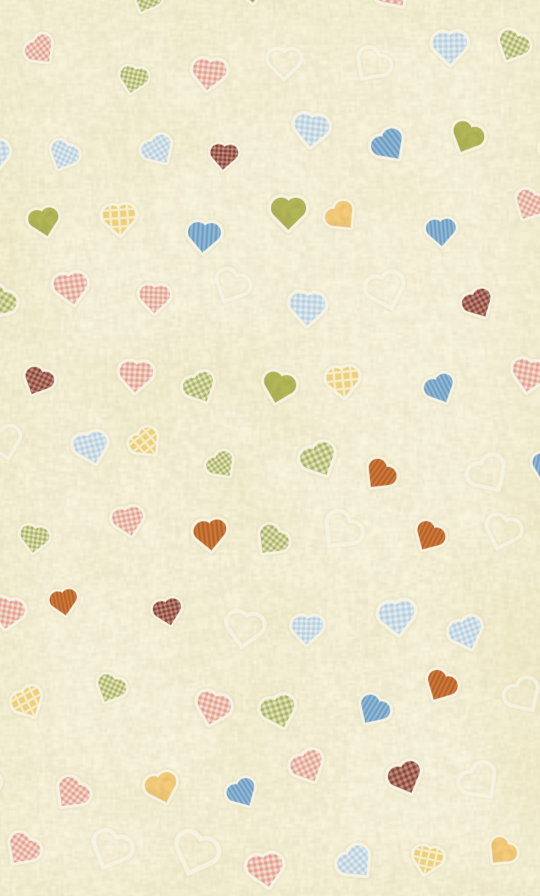
Reproduce this pattern procedurally as a WebGL 2 fragment shader.

```glsl
#version 300 es
precision highp float;
// Small patchwork hearts scattered over cream woven cloth.

uniform vec2 u_resolution;
out vec4 fragColor;

// Lengths are fractions of the canvas height.
const float CELL = 0.0885;        // spacing of the scatter grid
const float JITTER = 0.44;        // wander inside a cell
const float HEART_SIZE = 0.0292;
const float SIZE_SPREAD = 0.26;
const float MAX_TILT = 0.70;
const float HALO = 0.11;          // pale rim, in heart units
const float FINE_CHECKS = 5.2;    // repeats per heart unit
const float WIDE_CHECKS = 3.2;
const float STRIPES = 6.0;
const float WEAVE = 0.034;        // thread contrast
const vec3 CLOTH = vec3(0.953, 0.934, 0.836);
const vec3 STAIN = vec3(0.925, 0.898, 0.750);
const vec3 RIM = vec3(0.972, 0.962, 0.905);
const vec3 SHADE = vec3(0.88, 0.85, 0.70);

// Heart kinds: 0 embossed, 1-5 checked, 6-8 striped, 9-10 plain.
const vec3 INK[11] = vec3[11](
  RIM,
  vec3(0.93, 0.82, 0.48),   // yellow check
  vec3(0.66, 0.70, 0.36),   // green check
  vec3(0.89, 0.62, 0.56),   // pink check
  vec3(0.70, 0.81, 0.90),   // pale blue check
  vec3(0.55, 0.25, 0.20),   // maroon check
  vec3(0.50, 0.67, 0.80),   // blue stripe
  vec3(0.76, 0.43, 0.19),   // orange stripe
  vec3(0.47, 0.49, 0.20),   // dark green stripe
  vec3(0.69, 0.70, 0.33),   // olive
  vec3(0.94, 0.78, 0.46));  // gold
const int KIND[16] = int[16](0, 3, 1, 6, 2, 4, 0, 7, 3, 9, 1, 5, 0, 2, 10, 1);

float hash(vec2 p) {
  return fract(sin(dot(p, vec2(127.1, 311.7))) * 43758.5453);
}

float noise(vec2 p) {
  vec2 i = floor(p), f = fract(p);
  f = f * f * (3.0 - 2.0 * f);
  return mix(mix(hash(i), hash(i + vec2(1, 0)), f.x),
             mix(hash(i + vec2(0, 1)), hash(i + vec2(1, 1)), f.x), f.y);
}

// Signed distance to a heart with its tip at the origin.
float heartDistance(vec2 p) {
  p.x = abs(p.x);
  if (p.x + p.y > 1.0) return length(p - vec2(0.25, 0.75)) - sqrt(2.0) / 4.0;
  vec2 notch = p - vec2(0.0, 1.0);
  vec2 side = p - 0.5 * max(p.x + p.y, 0.0);
  return sqrt(min(dot(notch, notch), dot(side, side))) * sign(p.x - p.y);
}

float band(float x, float sharp) {
  return clamp(0.5 + sharp * sin(6.2832 * x), 0.0, 1.0);
}

vec3 cloth(vec2 p, float aspect) {
  float blotch = 0.6 * noise(p * 7.0) + 0.4 * noise(p * 19.0 + 5.0);
  vec2 edge = min(p, vec2(aspect, 1.0) - p);
  float aged = 0.40 * smoothstep(0.40, 0.90, blotch)
             + 0.30 * smoothstep(0.08, 0.0, min(edge.x, edge.y));
  float threads = noise(p * vec2(130.0, 330.0)) + noise(p * vec2(330.0, 130.0) + 31.0) - 1.0;
  return mix(CLOTH, STAIN, aged) + WEAVE * threads * vec3(0.9, 0.95, 1.2);
}

vec3 fabric(vec2 q, int kind) {
  vec3 ink = INK[kind];
  if (kind == 1) {
    vec2 lines = abs(fract(q * WIDE_CHECKS) - 0.5);
    float squares = smoothstep(0.46, 0.26, max(lines.x, lines.y));
    return mix(RIM, ink, 0.25 + 0.75 * squares);
  }
  if (kind <= 5) {
    float checks = 0.5 * (band(q.x * FINE_CHECKS, 0.7) + band(q.y * FINE_CHECKS, 0.7));
    float base = kind == 5 ? 0.55 : 0.25;
    return mix(RIM, ink, base + (1.0 - base) * checks);
  }
  if (kind <= 8) return ink * (0.91 + 0.18 * band(q.x * STRIPES + 0.2 * q.y, 0.5));
  return ink * (0.96 + 0.08 * noise(q * 6.0));
}

vec3 drawHeart(vec3 color, vec2 p, vec2 id) {
  float size = HEART_SIZE * (1.0 + SIZE_SPREAD * (hash(id + 3.7) - 0.5));
  float angle = MAX_TILT * (2.0 * hash(id + 9.1) - 1.0);
  int slot = int(mod(id.x * 5.0 + id.y * 7.0 + floor(3.0 * hash(id + 6.3)), 16.0));
  int kind = KIND[slot];
  if (kind == 7 && hash(id + 1.9) > 0.6) kind = 8;
  if (kind == 1 && hash(id + 4.3) > 0.7) kind = 4;
  if (kind == 0) size *= 1.3;
  float c = cos(angle), s = sin(angle);
  vec2 q = mat2(c, -s, s, c) * p / size + vec2(0.0, 0.55);
  q.x += 0.10 * (hash(id + 2.9) - 0.5) * q.y;   // hand-cut lean
  float d = heartDistance(q);
  float soft = 0.9 / (u_resolution.y * size);

  if (kind == 0) {
    float ring = abs(d + 0.02) - 0.06;
    color = mix(color, SHADE, 0.25 * smoothstep(0.10, 0.0, ring));
    return mix(color, RIM, 0.80 * smoothstep(soft, -soft, ring));
  }
  color = mix(color, SHADE, 0.35 * smoothstep(HALO + 0.12, HALO, d));
  color = mix(color, RIM, 0.85 * smoothstep(soft, -soft, d - HALO));
  return mix(color, fabric(q, kind), smoothstep(soft, -soft, d));
}

void main() {
  vec2 p = gl_FragCoord.xy / u_resolution.y;
  vec3 color = cloth(p, u_resolution.x / u_resolution.y);

  // Visit the neighbouring cells of a staggered, jittered grid.
  vec2 g = p / CELL;
  for (int j = -1; j <= 1; j++) {
    float row = floor(g.y) + float(j);
    float shift = 0.5 * mod(row, 2.0);
    for (int i = -1; i <= 1; i++) {
      vec2 id = vec2(floor(g.x - shift) + float(i), row);
      vec2 wander = JITTER * (vec2(hash(id), hash(id + 17.3)) - 0.5);
      vec2 center = id + vec2(shift, 0.0) + 0.5 + wander;
      color = drawHeart(color, (g - center) * CELL, id);
    }
  }
  fragColor = vec4(clamp(color, 0.0, 1.0), 1.0);
}
```
